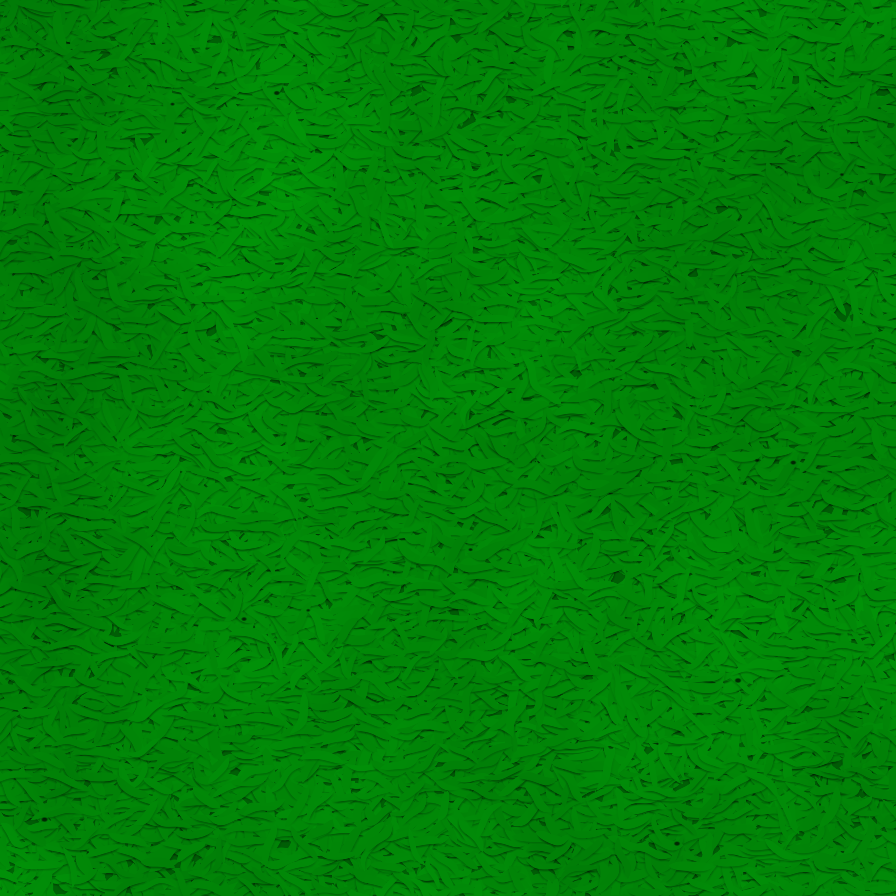
Write a WebGL 1 fragment shader that draws this texture.

```glsl
precision highp float;
// Green felt: many layers of short, bent, tapered fibres, painted back to front.
// Each fibre casts a thin soft shadow along its lower edge; gradient noise
// adds broad cloudy shading, and a few dark specks are scattered on top.

uniform vec2 u_resolution;

const vec3  FELT_HUE      = vec3(0.004, 1.0, 0.055); // scaled by a tone
const float GAP_TONE      = 0.37;   // seen between fibres
const float FIBRE_TONE    = 0.527;
const float FIBRE_VARIETY = 0.035;  // tone spread between fibres
const float CELL_SIZE     = 0.032;  // one fibre per cell and layer
const int   LAYERS        = 12;
const vec2  HALF_LENGTH   = vec2(0.55, 0.83); // min, max in cells
const vec2  HALF_WIDTH    = vec2(0.09, 0.17); // min, max in cells
const float MAX_TILT      = 1.45;   // radians from horizontal
const float BEND          = 0.45;
const float WAVE          = 0.07;
const float SHADOW_WIDTH  = 0.11;   // in cells
const vec2  SHADOW_DEPTH  = vec2(0.14, 0.40); // min, max
const float CLOUD_SCALE   = 4.0;
const float CLOUD_DEPTH   = 0.14;
const float SPECK_CELLS   = 14.0;
const float SPECK_CHANCE  = 0.08;
const float SPECK_RADIUS  = 0.0026;

vec4 hash4(vec2 p) {
  vec4 q = fract(p.xyxy * vec4(0.1031, 0.1030, 0.0973, 0.1099));
  q += dot(q, q.wzxy + 33.33);
  return fract((q.xxyz + q.yzzw) * q.zywx);
}

float gradientNoise(vec2 p) {
  vec2 cell = floor(p);
  vec2 f = p - cell;
  vec2 s = f * f * f * (f * (f * 6.0 - 15.0) + 10.0);
  vec2 ox = vec2(1.0, 0.0);
  float a = dot(hash4(cell).xy * 2.0 - 1.0, f);
  float b = dot(hash4(cell + ox.xy).xy * 2.0 - 1.0, f - ox.xy);
  float c = dot(hash4(cell + ox.yx).xy * 2.0 - 1.0, f - ox.yx);
  float d = dot(hash4(cell + ox.xx).xy * 2.0 - 1.0, f - ox.xx);
  return mix(mix(a, b, s.x), mix(c, d, s.x), s.y);
}

// Paints the fibre of one cell over the tone; p and pixel are in cells.
float paintFibre(float tone, vec2 p, vec2 cell, float pixel) {
  vec4 place = hash4(cell + 3.7);
  vec4 shape = hash4(cell + 71.3);
  float tilt = place.z * 2.0 - 1.0;
  tilt *= MAX_TILT * sqrt(abs(tilt));
  vec2 along = vec2(cos(tilt), sin(tilt));
  vec2 offset = p - cell - place.xy;

  // Curved local frame: u runs along the fibre, v across it.
  float u = dot(offset, along);
  float v = dot(offset, vec2(-along.y, along.x));
  v += BEND * (place.w * 2.0 - 1.0) * (u * u - 0.12);
  v += WAVE * (shape.w * 2.0 - 1.0) * sin(5.0 * u);

  float t = u / mix(HALF_LENGTH.x, HALF_LENGTH.y, shape.x);
  float taper = 1.0 - t * t * t * t;
  float d = abs(v) - mix(HALF_WIDTH.x, HALF_WIDTH.y, shape.y) * taper;

  float below = 1.0 - smoothstep(-0.03, 0.03, v);
  float shadow = 1.0 - smoothstep(0.0, SHADOW_WIDTH, d);
  shadow *= below * along.x * (1.0 - smoothstep(0.55, 1.0, abs(t)));
  tone *= 1.0 - shadow * mix(SHADOW_DEPTH.x, SHADOW_DEPTH.y, shape.z);

  float cover = 1.0 - smoothstep(-0.5 * pixel, 0.5 * pixel, d);
  float variety = fract(shape.z * 7.0 + place.w * 5.0) * 2.0 - 1.0;
  return mix(tone, FIBRE_TONE * (1.0 + FIBRE_VARIETY * variety), cover);
}

float feltTone(vec2 p, float pixel) {
  float tone = GAP_TONE;
  for (int layer = 0; layer < LAYERS; layer++) {
    vec2 q = p / CELL_SIZE + float(layer) * vec2(57.37, 91.73);
    vec2 home = floor(q);
    for (int j = -1; j <= 1; j++) {
      for (int i = -1; i <= 1; i++) {
        vec2 cell = home + vec2(float(i), float(j));
        tone = paintFibre(tone, q, cell, pixel / CELL_SIZE);
      }
    }
  }
  return tone;
}

float speckMask(vec2 p, float pixel) {
  vec2 cell = floor(p * SPECK_CELLS);
  vec4 h = hash4(cell + 211.0);
  vec2 centre = (cell + 0.15 + 0.7 * h.xy) / SPECK_CELLS;
  float radius = SPECK_RADIUS * (0.5 + 0.5 * h.w);
  float d = length((p - centre) * vec2(0.8, 1.1)) - radius;
  return step(h.z, SPECK_CHANCE) * (1.0 - smoothstep(-pixel, pixel, d));
}

void main() {
  float size = min(u_resolution.x, u_resolution.y);
  vec2 p = gl_FragCoord.xy / size;
  float pixel = 1.0 / size;

  float cloud = gradientNoise(p * CLOUD_SCALE + 5.3);
  cloud += 0.5 * gradientNoise(p * CLOUD_SCALE * 2.3 + 19.1);

  float tone = feltTone(p, pixel) * (1.0 + CLOUD_DEPTH * cloud);
  tone *= 1.0 - 0.7 * speckMask(p, pixel);
  gl_FragColor = vec4(FELT_HUE * tone, 1.0);
}
```
